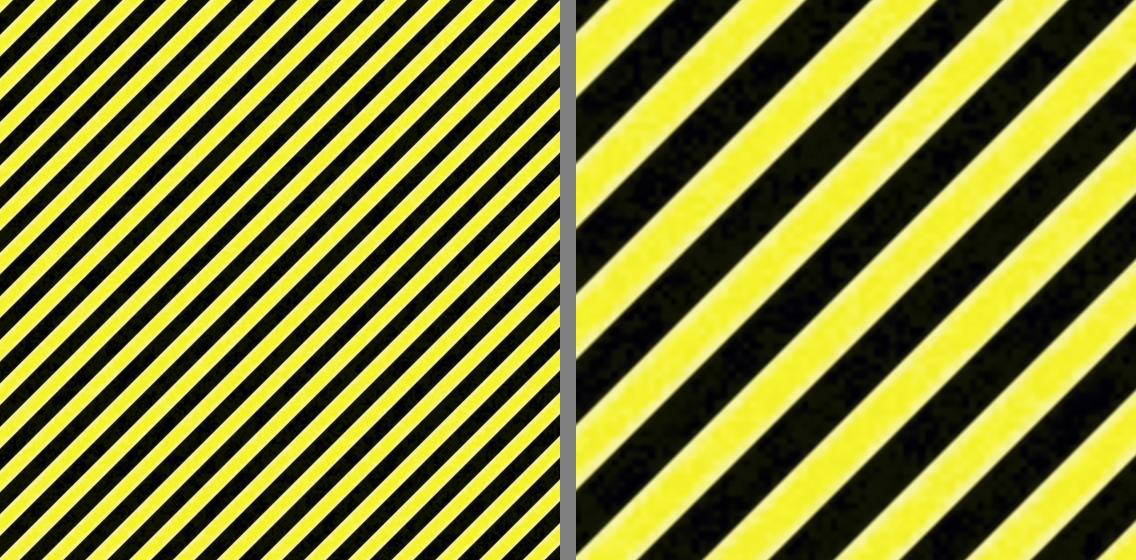
Left, the full canvas; right, a detail of the centre.
Reproduce this pattern procedurally as a WebGL 1 fragment shader.

```glsl
precision highp float;

uniform vec2 u_resolution;

// Stripe layout
const float REPEATS = 12.8;        // stripe pairs across the canvas
const float SLOPE = 1.004;         // vertical rate relative to horizontal
const float PHASE = 0.8;           // offset of the first stripe, in periods
const float YELLOW_SHARE = 0.5;
const float EDGE_SOFTNESS = 0.0015;

// Colours
const vec3 YELLOW_CORE = vec3(0.96, 0.95, 0.18);
const vec3 YELLOW_PALE = vec3(0.96, 0.95, 0.62);
const vec3 BLACK_COOL = vec3(0.015, 0.015, 0.03);
const vec3 BLACK_OLIVE = vec3(0.055, 0.065, 0.01);
const vec3 BLACK_RIM = vec3(0.12, 0.12, 0.01);

// Mottling
const float BLOTCH_CELLS = 56.0;
const float GRAIN_CELLS = 230.0;
const float BLOTCH_AMOUNT = 0.35;
const float GRAIN_AMOUNT = 0.3;
const float GRAIN_LIGHT = 0.025;

float hash(vec2 p) {
  vec3 q = fract(vec3(p.xyx) * 0.1031);
  q += dot(q, q.yzx + 33.33);
  return fract((q.x + q.y) * q.z);
}

float valueNoise(vec2 p) {
  vec2 cell = floor(p);
  vec2 w = fract(p);
  w = w * w * (3.0 - 2.0 * w);
  float low = mix(hash(cell), hash(cell + vec2(1.0, 0.0)), w.x);
  float high = mix(hash(cell + vec2(0.0, 1.0)), hash(cell + 1.0), w.x);
  return mix(low, high, w.y);
}

// Signed distance to the stripe edge in periods, positive inside yellow
float stripeDistance(vec2 uv) {
  float phase = (uv.x + (1.0 - uv.y) * SLOPE) * REPEATS - PHASE;
  float fromCentre = abs(fract(phase - 0.5 * YELLOW_SHARE + 0.5) - 0.5);
  return 0.5 * YELLOW_SHARE - fromCentre;
}

void main() {
  vec2 uv = gl_FragCoord.xy / u_resolution;
  float pixel = 1.0 / min(u_resolution.x, u_resolution.y);

  float d = stripeDistance(uv);
  float edge = d / (REPEATS * length(vec2(1.0, SLOPE)));

  // Depth runs from 0 at a stripe edge to 1 at its centre line
  float halfWidth = 0.5 * (d > 0.0 ? YELLOW_SHARE : 1.0 - YELLOW_SHARE);
  float depth = abs(d) / halfWidth;

  float blotch = valueNoise(uv * BLOTCH_CELLS) - 0.5;
  float grain = valueNoise(uv * GRAIN_CELLS + 17.0) - 0.5;
  float mottle = blotch * BLOTCH_AMOUNT + grain * GRAIN_AMOUNT;

  // Yellow fades to a paler tint along its edges
  float pale = 1.0 - smoothstep(0.05, 0.7, depth) + mottle;
  vec3 yellow = mix(YELLOW_CORE, YELLOW_PALE, clamp(pale, 0.0, 1.0));

  // Black drifts between cool and olive, with a warmer rim
  float olive = smoothstep(-0.15, 0.1, mottle);
  vec3 black = mix(BLACK_COOL, BLACK_OLIVE, olive);
  float rim = 1.0 - smoothstep(0.05, 0.35, depth);
  black = mix(black, BLACK_RIM, 0.6 * rim);

  float soft = max(EDGE_SOFTNESS, 0.7 * pixel);
  vec3 colour = mix(black, yellow, smoothstep(-soft, soft, edge));
  colour += grain * GRAIN_LIGHT;

  gl_FragColor = vec4(clamp(colour, 0.0, 1.0), 1.0);
}
```
